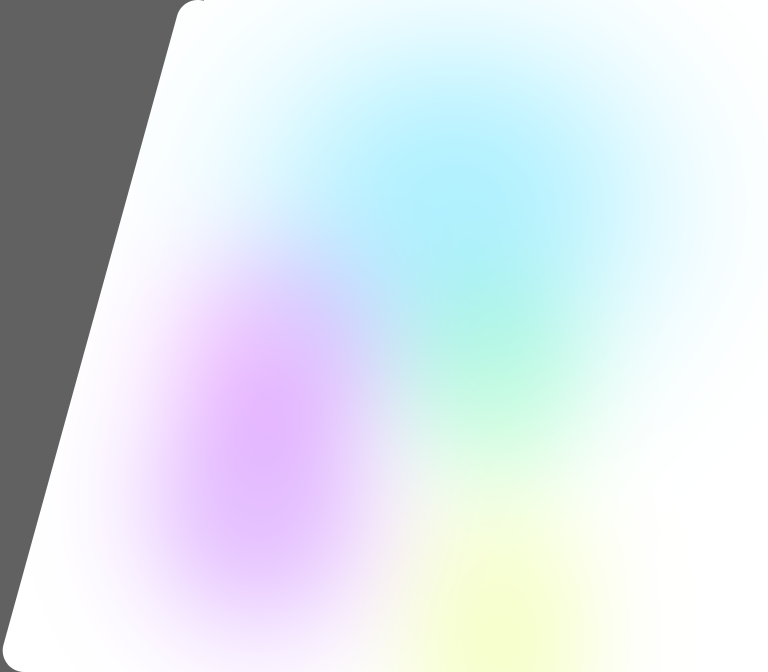
Write a WebGL 2 fragment shader that draws this background.

```glsl
#version 300 es
precision highp float;

uniform vec2 u_resolution;
out vec4 fragColor;

// Lengths are in canvas heights, origin at the lower left.
const vec3 BACKDROP = vec3(0.38);
const vec3 PAPER = vec3(1.0);

const float EDGE_BOTTOM = -0.006;   // slanted edge at y = 0
const float EDGE_TOP = 0.270;       // slanted edge at y = 1
const float CORNER_RADIUS = 0.032;

const float GLOW_FALLOFF = 2.4;
const vec3 CYAN = vec3(0.70, 0.945, 1.0);
const vec3 MINT = vec3(0.85, 1.0, 0.90);
const vec3 YELLOW = vec3(0.968, 1.0, 0.81);
const vec3 VIOLET = vec3(0.90, 0.76, 1.0);
const vec3 PINK = vec3(0.985, 0.83, 1.0);

// Transmitted colour of a soft elliptical tint.
vec3 glow(vec2 p, vec2 center, vec2 radius, vec3 tint) {
    float d = length((p - center) / radius);
    return mix(vec3(1.0), tint, exp(-pow(d, GLOW_FALLOFF)));
}

float segmentDistance(vec2 p, vec2 a, vec2 b) {
    vec2 ab = b - a;
    float t = clamp(dot(p - a, ab) / dot(ab, ab), 0.0, 1.0);
    return length(p - a - t * ab);
}

// Panel open to the right, with a slanted left side and round corners.
float panelDistance(vec2 p) {
    float slope = EDGE_TOP - EDGE_BOTTOM;
    float stretch = length(vec2(1.0, slope));
    float inset = EDGE_BOTTOM + CORNER_RADIUS * stretch;
    vec2 low = vec2(inset + slope * CORNER_RADIUS, CORNER_RADIUS);
    vec2 high = vec2(inset + slope * (1.0 - CORNER_RADIUS), 1.0 - CORNER_RADIUS);

    float rim = segmentDistance(p, low, high) - CORNER_RADIUS;
    float side = (inset + slope * p.y - p.x) / stretch;
    return min(rim, max(side, low.x - p.x));
}

void main() {
    vec2 p = gl_FragCoord.xy / u_resolution.y;
    float pixel = 1.0 / u_resolution.y;

    // Overlapping tints multiply on the paper.
    vec3 color = PAPER;
    color *= glow(p, vec2(0.677, 0.695), vec2(0.298, 0.260), CYAN);
    color *= glow(p, vec2(0.737, 0.442), vec2(0.156, 0.164), MINT);
    color *= glow(p, vec2(0.744, 0.048), vec2(0.156, 0.231), YELLOW);
    color *= glow(p, vec2(0.384, 0.256), vec2(0.182, 0.208), VIOLET);
    color *= glow(p, vec2(0.414, 0.487), vec2(0.171, 0.164), PINK);

    // Smooth panel edge over the backdrop.
    float coverage = clamp(0.5 - panelDistance(p) / pixel, 0.0, 1.0);
    fragColor = vec4(mix(BACKDROP, color, coverage), 1.0);
}
```
